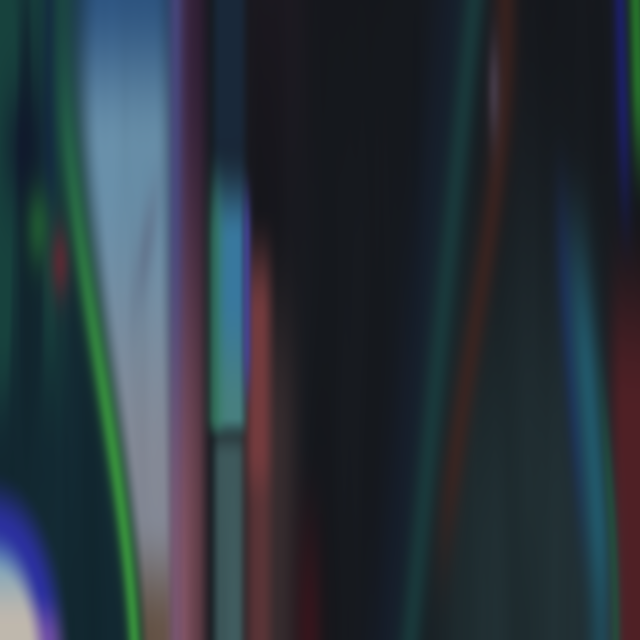
Reproduce this background procedurally as a three.js fragment shader.

```glsl
varying vec2 vUv;

float hash(vec2 p) {
  vec3 q = fract(vec3(p.xyx) * 0.1031);
  q += dot(q, q.yzx + 33.33);
  return fract((q.x + q.y) * q.z);
}

float noise(vec2 p) {
  vec2 i = floor(p);
  vec2 f = fract(p);
  f = f * f * (3.0 - 2.0 * f);
  return mix(mix(hash(i), hash(i + vec2(1.0, 0.0)), f.x),
             mix(hash(i + vec2(0.0, 1.0)), hash(i + 1.0), f.x), f.y);
}

// Vertical fibres, layered from coarse to fine
float fibres(vec2 p) {
  float sum = 0.0;
  float gain = 0.5;
  vec2 scale = vec2(22.0, 1.6);
  for (int i = 0; i < 3; i++) {
    sum += gain * noise(p * scale + float(i) * 17.0);
    scale *= vec2(2.1, 1.5);
    gain *= 0.5;
  }
  return sum / 0.875;
}

float band(float v, float lo, float hi, float soft) {
  return smoothstep(lo - soft, lo + soft, v) * (1.0 - smoothstep(hi - soft, hi + soft, v));
}

float ridge(float v, float center, float width) {
  float d = (v - center) / width;
  return exp(-d * d);
}

float blob(vec2 p, vec2 center, vec2 radius) {
  vec2 d = (p - center) / radius;
  return exp(-dot(d, d));
}

// Dark ground with teal shadows at both sides
vec3 ground(vec2 p, float grain) {
  vec3 c = vec3(0.082, 0.093, 0.112);
  c = mix(c, vec3(0.07, 0.155, 0.19), 1.0 - smoothstep(0.16, 0.38, p.x));
  c = mix(c, vec3(0.125, 0.18, 0.195), band(p.x, 0.68, 0.93, 0.06) * (1.0 - smoothstep(0.15, 1.0, p.y)));
  c = mix(c, vec3(0.11, 0.09, 0.12), 0.7 * band(p.x, 0.38, 0.48, 0.04) * smoothstep(0.4, 1.0, p.y));
  return c * (0.85 + 0.3 * grain);
}

// Dim green, blue and red patches at the far left
vec3 leftPatches(vec3 c, vec2 p, float grain) {
  float side = 1.0 - smoothstep(0.07, 0.12, p.x);
  c = mix(c, vec3(0.09, 0.26, 0.24), side * smoothstep(0.4, 0.75, grain) * smoothstep(0.25, 0.5, p.y));
  c = mix(c, vec3(0.06, 0.08, 0.17), 0.7 * blob(p, vec2(0.035, 0.77), vec2(0.03, 0.1)));
  c = mix(c, vec3(0.07, 0.13, 0.25), 0.7 * ridge(p.x, 0.078, 0.012) * smoothstep(0.55, 0.75, p.y));
  c = mix(c, vec3(0.13, 0.37, 0.2), 0.85 * blob(p, vec2(0.06, 0.645), vec2(0.018, 0.06)));
  return mix(c, vec3(0.38, 0.16, 0.2), 0.85 * blob(p, vec2(0.094, 0.59), vec2(0.015, 0.055)));
}

// Large pale panel with a slanted green rim
vec3 palePanel(vec3 c, vec2 p, float grain) {
  float edge = mix(0.213, 0.1, smoothstep(-0.1, 0.95, p.y));
  vec3 pale = mix(vec3(0.52, 0.54, 0.59), vec3(0.4, 0.55, 0.65), smoothstep(0.25, 0.75, p.y));
  pale = mix(pale, vec3(0.17, 0.32, 0.49), smoothstep(0.76, 1.03, p.y));
  pale = mix(vec3(0.4, 0.33, 0.28), pale, smoothstep(0.0, 0.2, p.y));
  pale = mix(pale, vec3(0.36, 0.4, 0.5), 0.5 * blob(p, vec2(0.23 + 0.15 * (p.y - 0.62), 0.62), vec2(0.014, 0.1)));
  pale *= 0.94 + 0.12 * grain;
  float soft = mix(0.012, 0.035, p.y);
  c = mix(c, pale, band(p.x, edge + 0.008 + 0.4 * soft, 0.272, soft));
  vec3 green = mix(vec3(0.23, 0.6, 0.24), vec3(0.13, 0.36, 0.29), smoothstep(0.25, 0.95, p.y));
  float rim = ridge(p.x, edge, mix(0.011, 0.018, p.y));
  return mix(c, green, rim * (0.9 - 0.5 * smoothstep(0.75, 1.0, p.y)));
}

// Mauve column beside the pale panel
vec3 mauveColumn(vec3 c, vec2 p, float grain) {
  vec3 mauve = mix(vec3(0.47, 0.3, 0.35), vec3(0.23, 0.15, 0.25), smoothstep(0.1, 0.95, p.y));
  mauve = mix(mauve, mauve * 0.72, smoothstep(0.285, 0.325, p.x));
  c = mix(c, mauve * (0.9 + 0.2 * grain), band(p.x, 0.276, 0.322, 0.013));
  vec3 fringe = mix(vec3(0.52, 0.36, 0.48), vec3(0.3, 0.29, 0.53), smoothstep(0.1, 0.7, p.y));
  return mix(c, fringe, 0.75 * ridge(p.x, 0.275, 0.012));
}

// Cyan window with green and violet fringes, and the red column after it
vec3 cyanWindow(vec3 c, vec2 p, float grain) {
  float column = band(p.x, 0.335, 0.382, 0.01);
  c = mix(c, vec3(0.1, 0.17, 0.25), 0.8 * column * smoothstep(0.65, 0.8, p.y));
  c = mix(c, vec3(0.23, 0.33, 0.34) * (0.85 + 0.3 * grain), column * (1.0 - smoothstep(0.28, 0.36, p.y)));
  c = mix(c, vec3(0.21, 0.17, 0.18), band(p.x, 0.39, 0.46, 0.025) * (1.0 - smoothstep(0.3, 0.68, p.y)));
  float redFade = mix(0.6, 1.0, smoothstep(0.2, 0.3, p.y)) * (1.0 - smoothstep(0.5, 0.68, p.y));
  c = mix(c, vec3(0.45, 0.23, 0.24), redFade * band(p.x, 0.386, 0.422, 0.014));
  c = mix(c, vec3(0.25, 0.08, 0.11), 0.75 * ridge(p.x, 0.482, 0.022) * (1.0 - smoothstep(0.0, 0.32, p.y)));
  float open = smoothstep(0.31, 0.35, p.y) * (1.0 - smoothstep(0.62, 0.78, p.y));
  vec3 cyan = mix(vec3(0.28, 0.5, 0.5), vec3(0.22, 0.47, 0.62), smoothstep(0.35, 0.55, p.y));
  c = mix(c, cyan, open * column);
  c = mix(c, vec3(0.2, 0.47, 0.36), 0.7 * open * ridge(p.x, 0.337, 0.012));
  return mix(c, vec3(0.28, 0.27, 0.63), 0.75 * ridge(p.x, 0.386, 0.007) * band(p.y, 0.4, 0.69, 0.06));
}

// Leaning teal and brown streaks right of the dark centre
vec3 leaningStreaks(vec3 c, vec2 p) {
  float tealX = mix(0.635, 0.735, p.y);
  c = mix(c, vec3(0.09, 0.14, 0.22), 0.5 * ridge(p.x, tealX - 0.025, 0.035));
  c = mix(c, vec3(0.1, 0.235, 0.24), 0.85 * ridge(p.x, tealX + 0.006, 0.019));
  float brownX = mix(0.69, 0.79, smoothstep(0.0, 0.95, p.y));
  c = mix(c, vec3(0.25, 0.14, 0.12), 0.75 * ridge(p.x, brownX, 0.018) * smoothstep(0.0, 0.3, p.y));
  return mix(c, vec3(0.29, 0.25, 0.31), 0.8 * blob(p, vec2(0.772, 0.86), vec2(0.01, 0.08)));
}

// Blue blade, dark red border and bright corner lines at the right
vec3 rightBlade(vec3 c, vec2 p) {
  c = mix(c, vec3(0.31, 0.125, 0.145), smoothstep(0.935, 0.975, p.x) * (1.0 - smoothstep(0.35, 0.7, p.y)));
  float bladeX = mix(0.94, 0.9, smoothstep(0.0, 0.75, p.y));
  float fade = mix(0.7, 1.0, smoothstep(0.0, 0.2, p.y)) * (1.0 - smoothstep(0.4, 0.78, p.y));
  c = mix(c, vec3(0.11, 0.17, 0.38), 0.7 * ridge(p.x, bladeX - 0.022, 0.014) * band(p.y, 0.2, 0.67, 0.15));
  c = mix(c, vec3(0.13, 0.34, 0.41), fade * ridge(p.x, bladeX, 0.022));
  c = mix(c, vec3(0.12, 0.33, 0.24), 0.7 * ridge(p.x, bladeX + 0.022, 0.008) * (1.0 - smoothstep(0.2, 0.5, p.y)));
  float bend = 0.025 * (1.0 - p.y);
  c = mix(c, vec3(0.11, 0.12, 0.43), 0.85 * ridge(p.x, 0.969 + bend, 0.011) * smoothstep(0.55, 0.85, p.y));
  return mix(c, vec3(0.15, 0.44, 0.17), ridge(p.x, 0.994 + bend, 0.012) * smoothstep(0.65, 0.88, p.y));
}

// Bright rounded glow with a blue rim in the lower left corner
vec3 cornerGlow(vec3 c, vec2 p) {
  float d = length((p - vec2(-0.01, -0.04)) / vec2(0.108, 0.27));
  vec3 rim = mix(vec3(0.43, 0.3, 0.65), vec3(0.17, 0.19, 0.62), smoothstep(0.0, 0.08, p.y));
  vec3 core = mix(vec3(0.75, 0.72, 0.68), vec3(0.4, 0.62, 0.75), smoothstep(0.02, 0.17, p.y));
  c = mix(c, rim, 1.0 - smoothstep(0.8, 1.15, d));
  return mix(c, core, 1.0 - smoothstep(0.52, 0.82, d));
}

void main() {
  float grain = fibres(vUv);
  vec3 color = ground(vUv, grain);
  color = leftPatches(color, vUv, grain);
  color = palePanel(color, vUv, grain);
  color = mauveColumn(color, vUv, grain);
  color = cyanWindow(color, vUv, grain);
  color = leaningStreaks(color, vUv);
  color = rightBlade(color, vUv);
  color = cornerGlow(color, vUv);
  gl_FragColor = vec4(color, 1.0);
}
```
